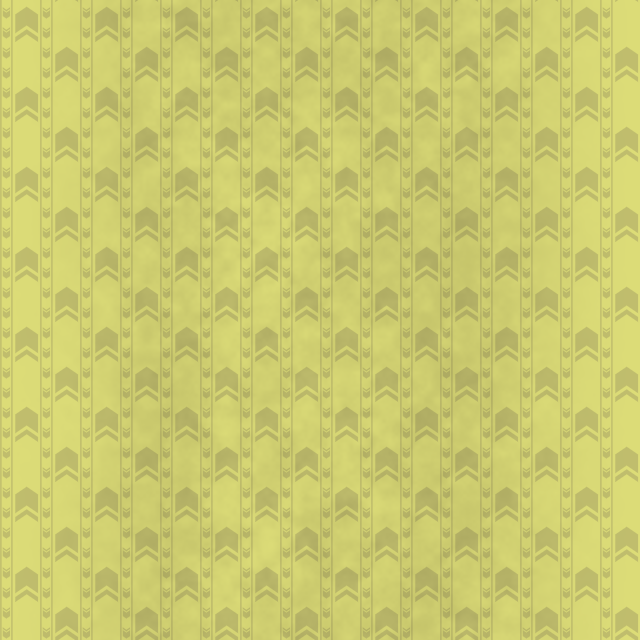
Write a WebGL 1 fragment shader that draws this pattern.

```glsl
precision highp float;
// Yellow striped wallpaper: staggered arrow motifs between bands of small arrows, with mottled wear.

uniform vec2 u_resolution;

const vec3 GROUND = vec3(0.862, 0.862, 0.468);
const vec3 INK = vec3(0.752, 0.742, 0.428);

// Lengths are in column widths unless noted
const float COLUMNS = 16.0;
const float ARROW_X = 0.667;         // arrow centre within its column
const float ARROW_TOP = 0.167;       // tip of the first arrow, from the top
const float ARROW_PERIOD = 2.0;
const float HALF_WIDTH = 0.285;
const float SLOPE = 0.68;
const float BODY_END = 0.47;         // body depth along the centre line
const vec2 CHEVRON = vec2(0.565, 0.69);
const float BAND_X = 0.16;           // centre of the narrow band
const float RULE_OFFSET = 0.138;     // rules either side of the band centre
const float RULE_HALF = 0.018;
const float SMALL_SCALE = 0.32;
const float SMALL_TIP = 0.465;
const float SMALL_PERIOD = 0.5;
const float WRAP_MARGIN = 0.08;

const float WEAR_DEPTH = 0.105;
const float WEAR_FADE = 0.28;        // clean margin at left and right, canvas units
const float CLOUD_SCALE = 6.0;
const float GRAIN_SCALE = 48.0;

float hash(vec2 p) {
  vec3 q = fract(vec3(p.xyx) * 0.1031);
  q += dot(q, q.yzx + 33.33);
  return fract((q.x + q.y) * q.z);
}

float noise(vec2 p) {
  vec2 i = floor(p);
  vec2 f = fract(p);
  f = f * f * (3.0 - 2.0 * f);
  return mix(mix(hash(i), hash(i + vec2(1.0, 0.0)), f.x),
             mix(hash(i + vec2(0.0, 1.0)), hash(i + vec2(1.0, 1.0)), f.x), f.y);
}

float fbm(vec2 p) {
  float sum = 0.0;
  float weight = 0.5;
  for (int i = 0; i < 3; i++) {
    sum += weight * noise(p);
    p = p * 2.03 + 17.3;
    weight *= 0.5;
  }
  return sum / 0.875;
}

// Smoothed coverage of a signed distance, negative inside
float cover(float d, float pixel) {
  return clamp(0.5 - d / pixel, 0.0, 1.0);
}

float interval(float v, float lo, float hi) {
  return max(lo - v, v - hi);
}

// Peaked body with a notched base and a chevron behind it; tip at the origin, y runs to the tail
float arrow(vec2 p, float pixel) {
  float along = p.y - SLOPE * abs(p.x);
  float parts = min(interval(along, 0.0, BODY_END), interval(along, CHEVRON.x, CHEVRON.y));
  float d = max(parts / length(vec2(1.0, SLOPE)), abs(p.x) - HALF_WIDTH);
  return cover(d, pixel);
}

float wrapFromTip(float y, float period) {
  return mod(y + WRAP_MARGIN, period) - WRAP_MARGIN;
}

float pattern(vec2 p, float pixel) {
  // Large arrows, every other column dropped by half a repeat
  float drop = mod(floor(p.x), 2.0) * 0.5 * ARROW_PERIOD;
  vec2 large = vec2(fract(p.x) - ARROW_X, wrapFromTip(p.y - ARROW_TOP - drop, ARROW_PERIOD));
  float ink = arrow(large, pixel);

  // Narrow band: two rules around small arrows that point down
  float bandX = fract(p.x - BAND_X + 0.5) - 0.5;
  ink = max(ink, cover(abs(abs(bandX) - RULE_OFFSET) - RULE_HALF, pixel));
  vec2 small = vec2(bandX, wrapFromTip(SMALL_TIP - p.y, SMALL_PERIOD));
  return max(ink, arrow(small / SMALL_SCALE, pixel / SMALL_SCALE));
}

// Soft blotches with fine grain, fading out toward the side edges
float wear(vec2 uv) {
  float cloud = fbm(uv * vec2(CLOUD_SCALE, 0.6 * CLOUD_SCALE) + 3.7);
  float grain = fbm(uv * GRAIN_SCALE + 41.0);
  float fade = smoothstep(0.0, WEAR_FADE, min(uv.x, 1.0 - uv.x));
  return fade * smoothstep(0.1, 0.85, 0.55 * cloud + 0.45 * grain);
}

void main() {
  vec2 uv = gl_FragCoord.xy / u_resolution;
  vec2 p = COLUMNS * vec2(uv.x, 1.0 - uv.y);
  float pixel = COLUMNS / min(u_resolution.x, u_resolution.y);

  vec3 color = mix(GROUND, INK, pattern(p, pixel));
  color *= 1.0 - WEAR_DEPTH * wear(uv) * vec3(0.95, 1.0, 1.0);
  gl_FragColor = vec4(color, 1.0);
}
```
